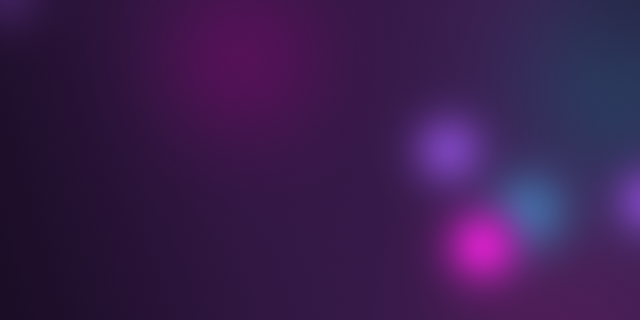
Write a WebGL 1 fragment shader that draws this background.

```glsl
precision highp float;
// Soft coloured lights floating over a dark plum backdrop.
// A diagonal gradient forms the base; Gaussian glows are blended over it,
// from wide dim washes to small bright orbs, then dithered against banding.

uniform vec2 u_resolution;

const vec3 INK     = vec3(0.095, 0.045, 0.135);
const vec3 PLUM    = vec3(0.205, 0.095, 0.275);
const vec3 MAUVE   = vec3(0.255, 0.120, 0.335);
const vec3 WINE    = vec3(0.340, 0.065, 0.345);
const vec3 BERRY   = vec3(0.330, 0.110, 0.340);
const vec3 SLATE   = vec3(0.165, 0.235, 0.375);
const vec3 NIGHT   = vec3(0.120, 0.150, 0.250);
const vec3 VIOLET  = vec3(0.490, 0.270, 0.740);
const vec3 TEAL    = vec3(0.250, 0.450, 0.660);
const vec3 MAGENTA = vec3(0.820, 0.130, 0.770);

// Gaussian falloff around a centre
float glow(vec2 p, vec2 centre, float radius) {
  vec2 d = (p - centre) / radius;
  return exp(-dot(d, d));
}

// Lay a tinted glow over the colour below
vec3 addLight(vec3 below, vec2 p, vec2 centre, float radius, vec3 tint, float strength) {
  return mix(below, tint, strength * glow(p, centre, radius));
}

// Dark lower left rising to plum, then mauve on the right
vec3 backdrop(vec2 p) {
  float diagonal = p.x + 0.30 * p.y;
  vec3 colour = mix(INK, PLUM, smoothstep(-0.25, 1.15, diagonal));
  return mix(colour, MAUVE, smoothstep(1.0, 1.9, p.x));
}

float hash(vec2 p) {
  return fract(sin(dot(p, vec2(12.99, 78.23))) * 43758.5);
}

void main() {
  // Canvas is two units wide and one unit high
  vec2 p = gl_FragCoord.xy / u_resolution * vec2(2.0, 1.0);
  vec3 colour = backdrop(p);

  // Wide washes
  colour = addLight(colour, p, vec2(0.76, 0.82), 0.27, WINE, 0.92);
  colour = addLight(colour, p, vec2(1.72, 0.02), 0.36, BERRY, 0.65);
  colour = addLight(colour, p, vec2(1.95, 0.72), 0.37, SLATE, 0.95);
  colour = addLight(colour, p, vec2(2.02, 1.08), 0.28, NIGHT, 0.65);
  colour = addLight(colour, p, vec2(0.02, 1.02), 0.12, VIOLET, 0.28);

  // Bright orbs
  colour = addLight(colour, p, vec2(1.405, 0.530), 0.115, VIOLET, 0.92);
  colour = addLight(colour, p, vec2(2.030, 0.370), 0.110, VIOLET, 0.95);
  colour = addLight(colour, p, vec2(1.655, 0.340), 0.130, TEAL, 0.85);
  colour = addLight(colour, p, vec2(1.510, 0.230), 0.115, MAGENTA, 0.97);

  // Fine dither
  colour += (hash(gl_FragCoord.xy) - 0.5) / 255.0;
  gl_FragColor = vec4(colour, 1.0);
}
```
